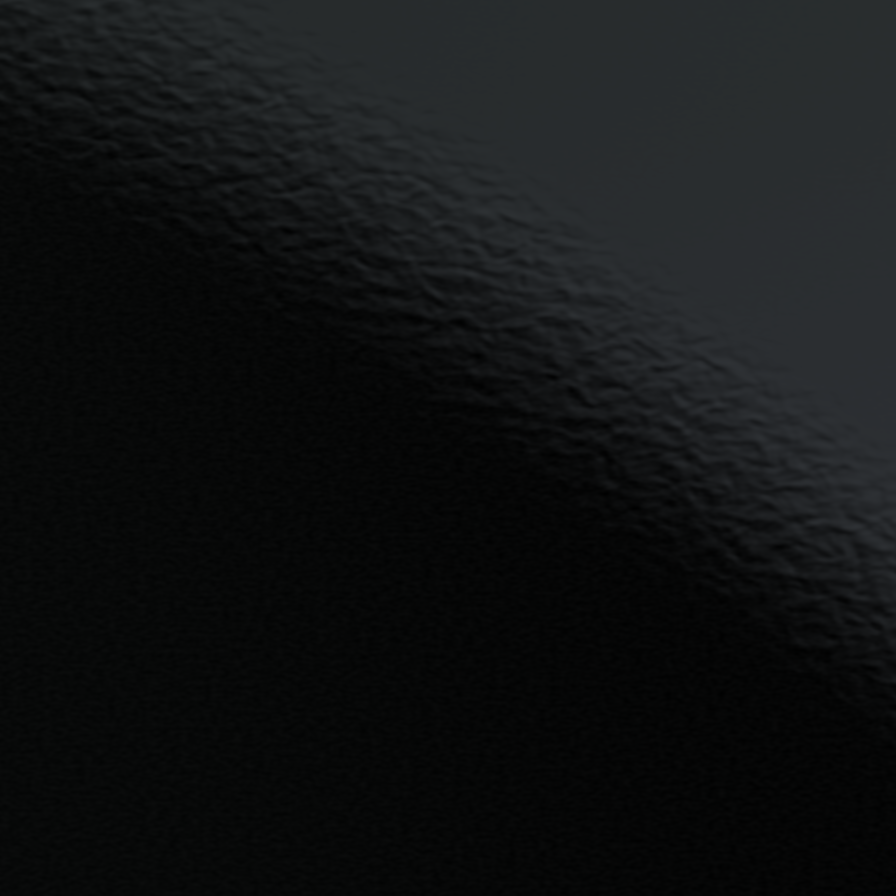
A Shadertoy shader for this texture:

```glsl
// Random unit gradient for a lattice cell
vec2 cellGradient(vec2 cell) {
    uvec2 q = uvec2(ivec2(cell) + 4096);
    uint h = q.x * 73856093u ^ q.y * 19349663u;
    h = (h ^ (h >> 15)) * 2246822519u;
    h = (h ^ (h >> 13)) * 3266489917u;
    h ^= h >> 16;
    float angle = 6.28318 * float(h & 65535u) / 65536.0;
    return vec2(cos(angle), sin(angle));
}

float gradientNoise(vec2 p) {
    vec2 cell = floor(p);
    vec2 f = p - cell;
    vec2 w = f * f * f * (f * (f * 6.0 - 15.0) + 10.0);
    vec2 e = vec2(1.0, 0.0);
    float a = dot(cellGradient(cell), f);
    float b = dot(cellGradient(cell + e.xy), f - e.xy);
    float c = dot(cellGradient(cell + e.yx), f - e.yx);
    float d = dot(cellGradient(cell + e.xx), f - e.xx);
    return mix(mix(a, b, w.x), mix(c, d, w.x), w.y);
}

// Pebbled leather height, stretched sideways
float leatherHeight(vec2 p, vec2 frequency) {
    vec2 q = vec2(p.x, p.y + 0.12 * p.x) * frequency;
    q += 0.4 * vec2(gradientNoise(q * 0.6 + 7.3), gradientNoise(q * 0.7 + 31.7));
    float folds = gradientNoise(q);
    float creases = gradientNoise(q * 1.9 + 13.1);
    return folds + 0.5 * creases;
}

// Vertical slope of the leather, lit from above
float leatherSlope(vec2 p, vec2 frequency, float stepSize) {
    vec2 offset = vec2(0.5, 1.0) * stepSize;
    return leatherHeight(p - offset, frequency) - leatherHeight(p + offset, frequency);
}

// Position across the reflection: 0 at its dark foot, 1 at its bright rim
float reflectionPosition(vec2 p, float footHeight, float width) {
    float foot = footHeight - 0.475 * p.x - 0.18 * p.x * p.x;
    return (p.y - foot) / width;
}

vec3 shadowColor(vec2 p) {
    float haze = smoothstep(0.9, 0.1, p.x + 0.35 * p.y);
    return mix(vec3(0.019, 0.021, 0.021), vec3(0.029, 0.034, 0.033), haze);
}

vec3 sheenColor(vec2 p) {
    vec3 upper = vec3(0.154, 0.170, 0.175);
    vec3 lower = vec3(0.164, 0.175, 0.188);
    return mix(lower, upper, smoothstep(0.5, 1.0, p.y)) * mix(0.96, 1.04, p.x);
}

void mainImage(out vec4 fragColor, in vec2 fragCoord) {
    vec2 uv = fragCoord / iResolution.xy;

    // Surface relief bends the edge of the reflection
    float slope = leatherSlope(uv, vec2(36.0, 66.0), 0.003);
    float sway = gradientNoise(uv * vec2(9.0, 15.0));
    float position = reflectionPosition(uv, 0.857, 0.285);
    float bent = position + 0.25 * slope + 0.05 * sway;

    // Soft ramp from shadow to sheen
    float ramp = smoothstep(-0.22, 1.02, bent);
    vec3 color = mix(shadowColor(uv), sheenColor(uv), ramp);

    // Small highlights on the folds inside the band
    float band = smoothstep(-0.25, 0.3, position) * smoothstep(1.15, 0.65, position);
    color += vec3(0.95, 1.0, 1.02) * 0.026 * slope * band;

    // Fine grain, strongest in the shadow
    float grain = gradientNoise(uv * vec2(85.0, 170.0));
    grain += 0.8 * gradientNoise(uv * vec2(150.0, 240.0) + 5.7);
    color += 0.016 * grain * mix(1.0, 0.12, ramp);

    fragColor = vec4(max(color, 0.0), 1.0);
}
```
